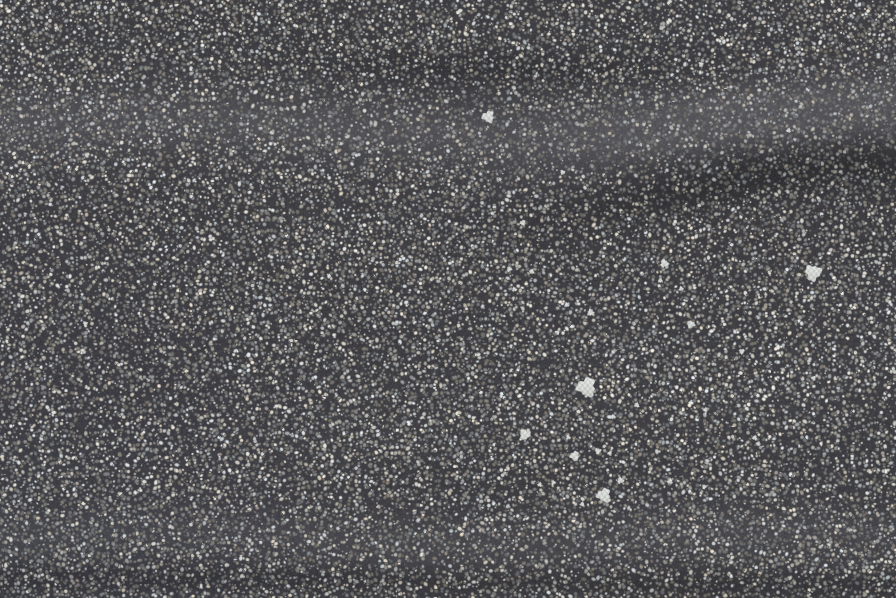
Reproduce this texture procedurally as a Shadertoy shader.

```glsl
// Dark rubbery sheet packed with tiny pale mineral grains, under soft sloping
// folds of haze and shadow, with a few chalky flakes lying at the lower right.
// Grains are jittered cells, folds are Gaussian bands, flakes are wavy discs.

const float GRAIN_ROWS = 150.0;
const int FLAKE_COUNT = 36;
const vec3 SHEET = vec3(0.245, 0.245, 0.262);
const vec3 HAZE = vec3(0.37, 0.37, 0.39);
const vec3 WARM = vec3(1.05, 1.0, 0.91);
const vec3 COOL = vec3(0.96, 1.0, 1.02);
const vec3 CHALK = vec3(0.82, 0.83, 0.82);

vec3 hash3(vec2 p) {
    vec3 q = fract(p.xyx * vec3(0.1031, 0.1030, 0.0973));
    q += dot(q, q.yxz + 33.33);
    return fract((q.xxy + q.yzz) * q.zyx);
}

float band(float y, float center, float width) {
    float d = (y - center) / width;
    return exp(-d * d);
}

// Layered sines, stretched sideways, for broad uneven patches.
float patches(vec2 p) {
    float a = sin(p.x * 4.1 + 2.0 * sin(p.y * 7.0)) * sin(p.y * 13.0 + p.x);
    float b = sin(p.x * 11.0 - p.y * 9.0 + 1.5 * sin(p.y * 23.0));
    return 0.6 * a + 0.4 * b * sin(p.y * 31.0 + p.x * 5.0);
}

// Pale film that hides the grains.
float hazeAmount(float u, float y) {
    float wave = 0.012 * sin(u * 9.0);
    float top = 0.7 * band(y, 0.79 + wave, 0.055);
    float slope = band(y, 0.71 + 0.13 * smoothstep(0.5, 1.0, u), 0.055);
    float low = 0.4 * band(y, 0.10 + wave, 0.045);
    return min(top + 0.6 * slope * smoothstep(0.4, 0.8, u) + low, 1.0);
}

float shadowAmount(float u, float y) {
    float fold = band(y, 0.63 + 0.10 * smoothstep(0.5, 1.0, u), 0.045);
    float streak = band(y, 0.885, 0.025) * band(u, 0.58, 0.2);
    float bottom = band(y, 0.035 - 0.015 * u, 0.022);
    return fold * smoothstep(0.45, 0.85, u) + 0.6 * streak + 0.6 * bottom;
}

// Grain colour in rgb, coverage in a.
vec4 grains(vec2 p, float density, float soft) {
    vec2 q = p * GRAIN_ROWS, cell = floor(q);
    vec4 best = vec4(0.0);
    for (int j = -1; j <= 1; j++)
    for (int i = -1; i <= 1; i++) {
        vec2 id = cell + vec2(i, j);
        vec3 place = hash3(id + 17.0), look = hash3(id + 391.0);
        vec2 d = q - id - place.xy;
        float angle = place.z * 6.2832;
        d = mat2(cos(angle), sin(angle), -sin(angle), cos(angle)) * d;
        d.x *= mix(0.7, 1.0, look.z);
        float radius = mix(0.14, 0.46, look.x);
        float cover = 1.0 - smoothstep(radius - soft, radius + soft, length(d));
        cover *= step(fract(look.z * 7.31), density);
        float light = mix(0.43, 0.92, look.y * look.y);
        vec3 tint = mix(COOL, WARM, fract(look.x * 9.7));
        if (cover > best.a) best = vec4(light * tint, cover);
    }
    return best;
}

// Signed distance to a disc with a ragged rim.
float flake(vec2 d, float radius, float seed) {
    float a = atan(d.y, d.x);
    float rim = 1.0 + 0.18 * sin(a * 3.0 + seed) + 0.10 * sin(a * 7.0 - 2.0 * seed);
    return length(d) - radius * rim;
}

void mainImage(out vec4 fragColor, in vec2 fragCoord) {
    vec2 p = fragCoord / iResolution.y;
    float aspect = iResolution.x / iResolution.y;
    float u = p.x / aspect;
    float soft = max(1.0 / iResolution.y, 0.0016);
    float haze = hazeAmount(u, p.y);
    float shadow = shadowAmount(u, p.y);

    // Sheet, haze and faint fine mottling
    vec3 color = mix(SHEET, HAZE, haze * 0.75);
    color += 0.04 * (hash3(floor(p * 340.0)).x - 0.5);
    color.b += 0.012 * (1.0 - smoothstep(0.0, 0.6, u)) * (1.0 - p.y);

    // Grains
    float density = 0.84 + 0.10 * patches(p) - 0.12 * haze - 0.10 * shadow;
    vec4 grain = grains(p, density, soft * GRAIN_ROWS);
    color = mix(color, grain.rgb, grain.a * (1.0 - 0.25 * haze));
    color *= 1.0 - 0.22 * min(shadow, 1.0) + 0.04 * patches(p * 0.6 + 3.0);

    // Chalky flakes, mostly gathered at the lower right
    for (int i = 0; i < FLAKE_COUNT; i++) {
        float n = float(i);
        vec3 h = hash3(vec2(n * 3.7 + 5.0, n * 1.9 + 11.0));
        vec2 gathered = vec2(mix(0.55, 0.96, h.x), mix(0.08, 0.56, h.y));
        vec2 center = i % 4 == 3 ? h.xy : gathered;
        vec2 d = p - center * vec2(aspect, 1.0);
        float radius = 0.0035 + 0.0115 * exp(-0.22 * n);
        float cover = 1.0 - smoothstep(-soft, soft, flake(d, radius, h.z * 30.0));
        float relief = 0.06 * sin(d.x * 700.0 + h.z * 9.0) * sin(d.y * 600.0);
        color = mix(color, CHALK + relief + 3.0 * d.y, cover);
    }
    fragColor = vec4(clamp(color, 0.0, 1.0), 1.0);
}
```
